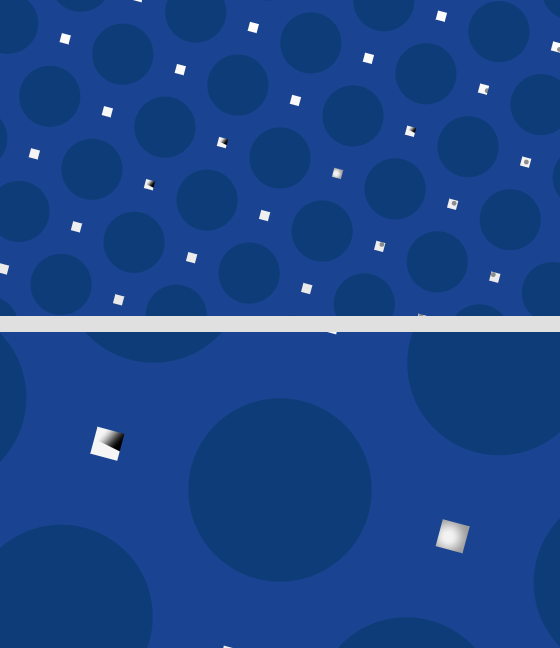
Top: the whole. Bottom: its middle third, enlarged.
Write a Shadertoy shader that draws this pattern.

```glsl
// Tilted square lattice of dark blue discs with small shaded white tiles between them.

// Lengths are fractions of the canvas height.
const float SPACING = 0.26667;
const float LATTICE_ANGLE = radians(30.0);
const float TILE_ANGLE = radians(-15.0);
const float DISC_RADIUS = 0.0967;
const float TILE_HALF = 0.0147;
const float SPOT_RADIUS = 0.0075;
const vec3 GROUND = vec3(0.102, 0.263, 0.570);
const vec3 DISC = vec3(0.053, 0.236, 0.470);
const float SPOT_GRAY = 0.55;
const float WHITE_LOW = 0.91;
const float WHITE_HIGH = 1.0;

// Coverage of a signed distance, one pixel soft.
float cover(float dist, float pixel) {
    return clamp(0.5 - dist / pixel, 0.0, 1.0);
}

float boxDistance(vec2 p, float halfSide) {
    vec2 d = abs(p) - halfSide;
    return length(max(d, 0.0)) + min(max(d.x, d.y), 0.0);
}

// Dark fold that deepens to the right and ends at a slanted crease.
float foldShade(vec2 q, float crease, float soft) {
    float depth = smoothstep(-0.9, 0.8, q.x - 0.5 * q.y);
    return 1.0 - depth * cover(crease - q.y - 0.2 * q.x, soft);
}

// Gray level inside a tile: plain, folded, rounded or spotted.
float tileShade(vec2 local, vec2 offset, vec2 center, vec2 id, float pixel) {
    vec2 q = local / TILE_HALF;
    float white = mix(WHITE_LOW, WHITE_HIGH, clamp(center.y + 0.5, 0.0, 1.0));
    bool inBand = id.y == floor(id.x * 0.5) && abs(id.x + 0.5) < 2.0;

    if (inBand && id.x == 0.0) {
        return white * (1.0 - 0.35 * smoothstep(0.2, 1.5, length(q + vec2(0.3, 0.1))));
    }
    if (inBand) {
        return white * foldShade(q, 0.1 * id.x, pixel / TILE_HALF);
    }
    if (min(id.x, id.y) >= 0.0) {
        // The spot drifts across the tile with the tile's place on the canvas.
        vec2 spot = vec2(0.0222 - 0.0252 * center.x + 0.026 * center.y,
                         -0.022 * center.y);
        return mix(white, SPOT_GRAY, cover(length(offset - spot) - SPOT_RADIUS, pixel));
    }
    return white;
}

void mainImage(out vec4 fragColor, in vec2 fragCoord) {
    float pixel = 1.0 / iResolution.y;
    vec2 p = (fragCoord - 0.5 * iResolution.xy) * pixel;

    // Lattice axes: one rises to the right, the other falls.
    float c = cos(LATTICE_ANGLE), s = sin(LATTICE_ANGLE);
    mat2 axes = mat2(c, s, s, -c);
    vec2 lattice = p * axes / SPACING;

    // Discs sit on the lattice points.
    vec2 toDisc = (fract(lattice + 0.5) - 0.5) * SPACING;
    vec3 color = mix(GROUND, DISC, cover(length(toDisc) - DISC_RADIUS, pixel));

    // Tiles sit at the cell centers.
    vec2 id = floor(lattice);
    vec2 center = axes * (id + 0.5) * SPACING;
    vec2 offset = p - center;
    float tc = cos(TILE_ANGLE), ts = sin(TILE_ANGLE);
    vec2 local = offset * mat2(tc, ts, -ts, tc);
    float shade = tileShade(local, offset, center, id, pixel);
    color = mix(color, vec3(shade), cover(boxDistance(local, TILE_HALF), pixel));

    fragColor = vec4(color, 1.0);
}
```
